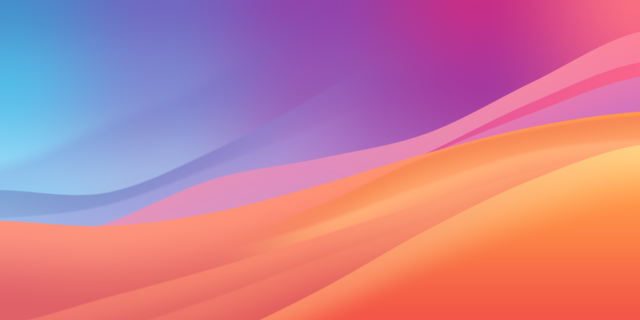
Give the GLSL for this background, as a Shadertoy shader.

```glsl
// Flowing satin ribbons: a blue-to-magenta sky, pink bands and orange dunes.
// Each ribbon is the area under a smooth seven-knot curve, painted back to
// front and shaded from its rim colour to its body colour by depth.

// Height of a Catmull-Rom curve with knots evenly spaced over x = 0..1.
float curve(float x, float k[7]) {
    float s = clamp(x, 0.0, 0.9999) * 6.0;
    int i = int(s);
    float t = fract(s);
    float a = k[max(i - 1, 0)], b = k[i], c = k[i + 1], d = k[min(i + 2, 6)];
    return b + 0.5 * t * (c - a + t * (2.0 * a - 5.0 * b + 4.0 * c - d
             + t * (3.0 * (b - c) + d - a)));
}

// Three colours spread from left to right.
vec3 ramp(float x, vec3 left, vec3 middle, vec3 right) {
    return x < 0.5 ? mix(left, middle, x * 2.0) : mix(middle, right, x * 2.0 - 1.0);
}

// Five colours spread from left to right.
vec3 ramp5(float x, vec3 c[5]) {
    float s = clamp(x, 0.0, 0.9999) * 4.0;
    int i = int(s);
    return mix(c[i], c[i + 1], smoothstep(0.0, 1.0, fract(s)));
}

// Lays a ribbon over the base; depth is the distance below its upper edge.
vec3 ribbon(vec3 base, vec3 rim, vec3 body, float depth, float falloff,
            float opacity, float blur) {
    vec3 shade = mix(rim, body, smoothstep(0.0, falloff, depth));
    return mix(base, shade, opacity * smoothstep(-blur, blur, depth));
}

vec3 sky(vec2 p) {
    vec3 top = ramp5(p.x, vec3[5](vec3(0.27, 0.56, 0.80), vec3(0.44, 0.41, 0.76),
        vec3(0.57, 0.26, 0.67), vec3(0.78, 0.18, 0.53), vec3(0.98, 0.43, 0.51)));
    vec3 mid = ramp5(p.x, vec3[5](vec3(0.33, 0.74, 0.91), vec3(0.50, 0.54, 0.82),
        vec3(0.59, 0.35, 0.71), vec3(0.65, 0.22, 0.62), vec3(0.92, 0.34, 0.55)));
    vec3 low = ramp5(p.x, vec3[5](vec3(0.59, 0.85, 0.97), vec3(0.64, 0.71, 0.89),
        vec3(0.69, 0.47, 0.78), vec3(0.67, 0.37, 0.71), vec3(0.78, 0.43, 0.71)));
    vec3 lower = mix(low, mid, smoothstep(0.42, 0.76, p.y));
    return mix(lower, top, smoothstep(0.70, 1.02, p.y));
}

vec3 blueFolds(vec3 col, vec2 p, float aa) {
    float haze = curve(p.x, float[7](0.48, 0.61, 0.753, 1.02, 1.3, 1.6, 1.9)) - p.y;
    float back = curve(p.x, float[7](0.406, 0.398, 0.529, 0.708, 0.92, 1.16, 1.39)) - p.y;
    float front = curve(p.x, float[7](0.318, 0.359, 0.479, 0.609, 0.766, 0.95, 1.16)) - p.y;
    float fade = 1.0 - smoothstep(0.32, 0.60, p.x);
    col = ribbon(col, vec3(0.42, 0.40, 0.75), col, haze, 0.22, 0.2 * fade, 0.03);
    vec3 rim = ramp(p.x, vec3(0.49, 0.64, 0.83), vec3(0.58, 0.47, 0.79), vec3(0.60, 0.30, 0.70));
    vec3 body = ramp(p.x, vec3(0.58, 0.70, 0.88), vec3(0.68, 0.54, 0.82), vec3(0.65, 0.40, 0.75));
    col = ribbon(col, rim, body, back, 0.14, fade, aa + 0.02 * p.x * p.x);
    rim = ramp(p.x, vec3(0.62, 0.73, 0.92), vec3(0.64, 0.53, 0.81), vec3(0.62, 0.35, 0.72));
    body = ramp(p.x, vec3(0.66, 0.76, 0.94), vec3(0.73, 0.58, 0.83), vec3(0.68, 0.42, 0.76));
    return ribbon(col, rim, body, front, 0.12, 0.85 * fade, aa + 0.02 * p.x);
}

vec3 pinkBands(vec3 col, vec2 p, float aa) {
    float veil = curve(p.x, float[7](0.20, 0.302, 0.440, 0.505, 0.583, 0.745, 0.901)) - p.y;
    float stripe = curve(p.x, float[7](0.0, 0.1, 0.2, 0.36, 0.521, 0.682, 0.805)) - p.y;
    float lilac = curve(p.x, float[7](0.0, 0.1, 0.2, 0.35, 0.513, 0.648, 0.760)) - p.y;
    vec3 rim = ramp(p.x, vec3(0.90, 0.60, 0.72), vec3(0.88, 0.55, 0.74), vec3(0.99, 0.51, 0.60));
    vec3 body = ramp(p.x, vec3(0.86, 0.60, 0.77), vec3(0.84, 0.56, 0.77), vec3(0.96, 0.49, 0.63));
    col = ribbon(col, rim, body, veil, 0.16, 1.0, aa);
    vec3 hotPink = ramp(p.x, vec3(0.85), vec3(0.83, 0.30, 0.66), vec3(0.98, 0.39, 0.54));
    col = ribbon(col, hotPink, hotPink, stripe, 0.1, 1.0, aa);
    return ribbon(col, vec3(0.89, 0.47, 0.70), vec3(0.83, 0.45, 0.74), lilac, 0.12, 1.0, aa);
}

vec3 orangeFolds(vec3 col, vec2 p, float aa) {
    float sheet = curve(p.x, float[7](0.310, 0.294, 0.336, 0.422, 0.521, 0.604, 0.651)) - p.y;
    float crease = curve(p.x, float[7](0.10, 0.14, 0.24, 0.359, 0.510, 0.594, 0.640)) - p.y;
    float sheen = curve(p.x, float[7](0.06, 0.128, 0.208, 0.302, 0.422, 0.526, 0.5625)) - p.y;
    float fold = curve(p.x, float[7](-0.016, 0.070, 0.161, 0.263, 0.367, 0.466, 0.531)) - p.y;
    float lowFold = curve(p.x, float[7](-0.12, -0.04, 0.068, 0.193, 0.31, 0.427, 0.52)) - p.y;
    vec3 rim = ramp(p.x, vec3(0.99, 0.58, 0.50), vec3(1.0, 0.57, 0.46), vec3(1.0, 0.60, 0.29));
    vec3 body = ramp(p.x, vec3(0.88, 0.38, 0.41), vec3(0.88, 0.37, 0.36), vec3(1.0, 0.65, 0.40));
    col = ribbon(col, rim, body, sheet, 0.27, 1.0, aa);
    float fadeIn = smoothstep(0.32, 0.60, p.x);
    col = ribbon(col, vec3(0.97, 0.54, 0.33), vec3(1.0, 0.64, 0.42), crease, 0.10, fadeIn, aa * 2.0);
    col = ribbon(col, vec3(1.0, 0.69, 0.48), vec3(0.97, 0.50, 0.38), sheen, 0.13,
                 0.85 * fadeIn, aa * 3.0);
    rim = ramp(p.x, vec3(0.93, 0.45, 0.43), vec3(0.98, 0.55, 0.43), vec3(1.0, 0.72, 0.48));
    body = ramp(p.x, vec3(0.88, 0.38, 0.40), vec3(0.91, 0.42, 0.38), vec3(1.0, 0.64, 0.40));
    col = ribbon(col, rim, body, fold, 0.12, 1.0 - 0.7 * smoothstep(0.6, 0.9, p.x), aa * 1.5);
    rim = ramp(p.x, vec3(0.92, 0.44, 0.42), vec3(0.96, 0.50, 0.41), vec3(1.0, 0.68, 0.44));
    body = ramp(p.x, vec3(0.87, 0.36, 0.38), vec3(0.89, 0.36, 0.36), vec3(0.98, 0.58, 0.38));
    return ribbon(col, rim, body, lowFold, 0.13, 0.8 - 0.6 * smoothstep(0.6, 0.9, p.x), aa * 2.0);
}

vec3 frontDune(vec3 col, vec2 p, float aa) {
    float dune = curve(p.x, float[7](-0.35, -0.21, -0.068, 0.094, 0.281, 0.440, 0.547)) - p.y;
    vec3 rim = ramp(p.x, vec3(0.95, 0.48, 0.38), vec3(0.98, 0.55, 0.40), vec3(1.0, 0.82, 0.51));
    vec3 amber = vec3(1.0, 0.58, 0.28), red = vec3(0.95, 0.33, 0.28);
    vec3 body = mix(red, amber, smoothstep(-0.05, 0.42, p.y));
    return ribbon(col, rim, body, dune, 0.06 + 0.16 * p.x, 1.0, aa);
}

void mainImage(out vec4 fragColor, in vec2 fragCoord) {
    vec2 p = fragCoord / iResolution.xy;
    float aa = 1.0 / iResolution.y;
    vec3 col = blueFolds(sky(p), p, aa);
    col = pinkBands(col, p, aa);
    col = orangeFolds(col, p, aa);
    fragColor = vec4(frontDune(col, p, aa), 1.0);
}
```
